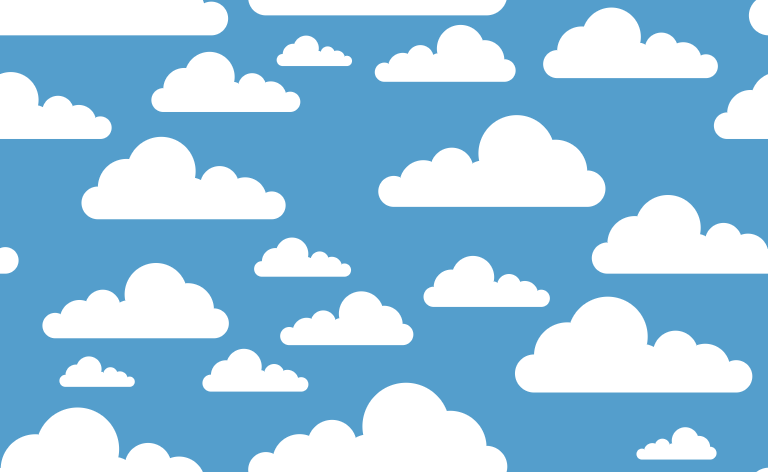
Give the GLSL for this pattern, as a Shadertoy shader.

```glsl
#define SKY vec3(0.33, 0.62, 0.80)
#define CLOUD vec3(1.0)
#define COVERAGE 0.366       // share of the canvas under cloud
#define WIDEST 0.55          // cloud widths, in canvas heights
#define NARROWEST 0.16
#define SHRINK_PLACED 0.96   // width factor after a cloud is placed
#define SHRINK_MISSED 0.997  // width factor after a failed try
#define GAP 0.016            // free space around each cloud
#define MIRRORED 0.4         // share of clouds with the peak on the right
#define TRIES 600
#define SEED 17u

const int MAX_CLOUDS = 40;
const float UNIT_AREA = 0.255;  // area of a cloud of width 1
const float PEAK_SHIFT = -0.11; // peak position relative to the middle

// Puffs of a cloud of width 1 with its base on y = 0: centre, radius
const vec3 PUFFS[7] = vec3[7](
    vec3(0.08, 0.08, 0.08), vec3(0.22, 0.155, 0.14),
    vec3(0.39, 0.235, 0.168), vec3(0.53, 0.09, 0.115),
    vec3(0.675, 0.165, 0.095), vec3(0.80, 0.10, 0.105),
    vec3(0.93, 0.068, 0.068));

// Integer hash, two values in 0..1
vec2 hash2(uint n, uint stream) {
    uvec2 v = uvec2(n, stream) * 1664525u + 1013904223u;
    for (int i = 0; i < 2; i++) {
        v.x += v.y * 1664525u;
        v.y += v.x * 1664525u;
        v ^= v >> 16u;
    }
    return vec2(v & 0xffffu) / 65536.0;
}

// Shortest offset on a canvas that repeats in both directions
vec2 wrapOffset(vec2 d, vec2 period) {
    return d - period * floor(d / period + 0.5);
}

float boxDistance(vec2 p, vec2 halfSize) {
    vec2 d = abs(p) - halfSize;
    return length(max(d, 0.0)) + min(max(d.x, d.y), 0.0);
}

// Distance to a cloud of width 1, base centred on the origin
float cloudDistance(vec2 p) {
    p.x += 0.5;
    float d = boxDistance(p - vec2(0.505, 0.045), vec2(0.425, 0.045));
    for (int i = 0; i < 7; i++)
        d = min(d, length(p - PUFFS[i].xy) - PUFFS[i].z);
    return max(d, -p.y);
}

// Clouds are (base x, base y, width, facing); the base of the upper one
// must clear the wide foot and the narrow peak of the lower one
bool cloudsOverlap(vec4 a, vec4 b, vec2 period) {
    vec2 d = wrapOffset(a.xy - b.xy, period);
    vec4 upper = a, lower = b;
    if (d.y < 0.0) {
        d = -d;
        upper = b;
        lower = a;
    }
    float reach = 0.5 * upper.z + GAP;
    bool foot = d.y < 0.25 * lower.z + GAP
             && abs(d.x) < reach + 0.5 * lower.z;
    bool peak = d.y < 0.41 * lower.z + GAP
             && abs(d.x - PEAK_SHIFT * lower.w * lower.z) < reach + 0.19 * lower.z;
    return foot || peak;
}

void mainImage(out vec4 fragColor, in vec2 fragCoord) {
    vec2 p = fragCoord / iResolution.y;
    vec2 canvas = vec2(iResolution.x / iResolution.y, 1.0);
    float targetArea = COVERAGE * canvas.x;

    vec4 placed[MAX_CLOUDS];
    int count = 0;
    float area = 0.0;
    float width = WIDEST;
    float dist = 1.0;

    // Place ever smaller clouds in free spots until the sky is filled
    for (int i = 0; i < TRIES; i++) {
        if (area >= targetArea || count >= MAX_CLOUDS) break;
        float facing = hash2(uint(i), SEED + 1u).x < MIRRORED ? -1.0 : 1.0;
        vec4 cloud = vec4(hash2(uint(i), SEED) * canvas, width, facing);

        bool isFree = true;
        for (int j = 0; j < count; j++) {
            if (cloudsOverlap(cloud, placed[j], canvas)) {
                isFree = false;
                break;
            }
        }
        if (isFree) {
            placed[count++] = cloud;
            area += UNIT_AREA * width * width;
            vec2 q = wrapOffset(p - cloud.xy, canvas) / width;
            dist = min(dist, cloudDistance(q * vec2(facing, 1.0)) * width);
        }
        width = max(width * (isFree ? SHRINK_PLACED : SHRINK_MISSED), NARROWEST);
    }

    // Edge smoothed over one pixel
    float cover = clamp(0.5 - dist * iResolution.y, 0.0, 1.0);
    fragColor = vec4(mix(SKY, CLOUD, cover), 1.0);
}
```
